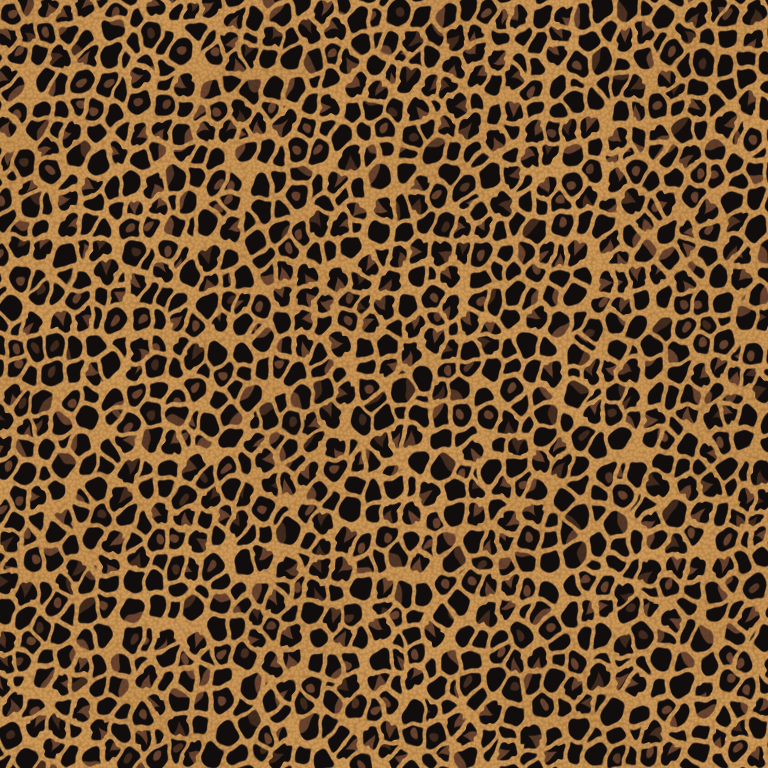
Give the GLSL for this pattern, as a three.js fragment shader.

```glsl
// Leopard print: dark lobed spots with brown hearts on a grainy tan ground.
varying vec2 vUv;

const vec3 TAN_DEEP   = vec3(0.66, 0.46, 0.24);
const vec3 TAN_LIGHT  = vec3(0.82, 0.62, 0.36);
const vec3 BLACK      = vec3(0.07, 0.052, 0.052);
const vec3 BROWN      = vec3(0.40, 0.255, 0.175);
const vec3 DARK_BROWN = vec3(0.25, 0.16, 0.11);

const vec2  SPOT_GRID   = vec2(37.0, 32.0); // spots across and up
const float LEAN        = 0.12;  // sideways shear of the spots
const float JITTER      = 0.78;  // scatter of spot centres
const float SIZE_SPREAD = 0.34;  // contrast of big and small spots
const float GAP         = 0.07;  // least half gap between spots
const float GAP_SPREAD  = 0.06;
const float ROUNDING    = 0.12;  // softness of spot corners
const float NOTCH       = 0.13;  // depth of the cuts between lobes
const float EDGE        = 0.045; // half width of smoothed edges
const float GRAIN_GRID  = 210.0; // ground grains across

vec3 hash3(vec2 cell) {
  vec3 h = vec3(dot(cell, vec2(127.1, 311.7)),
                dot(cell, vec2(269.5, 183.3)),
                dot(cell, vec2(419.2, 371.9)));
  return fract(sin(h) * 43758.55);
}

float smoothMin(float a, float b, float k) {
  float h = max(k - abs(a - b), 0.0) / k;
  return min(a, b) - 0.25 * h * h * k;
}

mat2 rotation(float angle) {
  float c = cos(angle), s = sin(angle);
  return mat2(c, s, -s, c);
}

// Centre in xy, size weight in z.
vec3 spotSeed(vec2 cell) {
  vec3 h = hash3(cell);
  return vec3(cell + 0.5 + JITTER * (h.xy - 0.5), SIZE_SPREAD * h.z);
}

float power(vec2 p, vec3 seed) {
  vec2 d = p - seed.xy;
  return dot(d, d) - seed.z;
}

// Cellular noise: distance to the nearest grain centre.
float grains(vec2 p) {
  vec2 base = floor(p);
  float nearest = 4.0;
  for (int j = -1; j <= 1; j++)
  for (int i = -1; i <= 1; i++) {
    vec2 cell = base + vec2(float(i), float(j));
    vec2 d = cell + hash3(cell).xy - p;
    nearest = min(nearest, dot(d, d));
  }
  return sqrt(nearest);
}

// Brown part of a spot, negative inside; kind selects its form.
float heartDistance(vec2 q, float kind) {
  if (kind < 0.24) return length((q - vec2(0.04, -0.04)) * vec2(1.2, 0.9)) - 0.21;
  if (kind < 0.64) return abs(q.x) + 0.5 * q.y - 0.07;
  if (kind < 0.84) return 0.11 - q.x + 0.6 * q.y * q.y;
  return 1.0;
}

void main() {
  // Ground: fine grain over slow tonal drift
  float grain = grains(vUv * GRAIN_GRID);
  float drift = sin(vUv.x * 17.0 + 2.0 * sin(vUv.y * 11.0)) * sin(vUv.y * 14.0 + vUv.x * 5.0);
  float light = clamp(0.98 - 0.9 * grain + 0.09 * drift, 0.0, 1.0);
  vec3 color = mix(TAN_DEEP, TAN_LIGHT, light);

  // Warped spot space
  vec2 p = vUv * SPOT_GRID;
  p.x -= LEAN * p.y;
  p += 0.05 * sin(p.yx * 4.3 + vec2(0.0, 1.7)) + 0.025 * sin(p.yx * 9.1 + p);

  // Owning spot of a weighted cell diagram
  vec2 base = floor(p), home = base;
  float best = 9.0;
  for (int j = -2; j <= 2; j++)
  for (int i = -2; i <= 2; i++) {
    vec2 cell = base + vec2(float(i), float(j));
    float w = power(p, spotSeed(cell));
    if (w < best) { best = w; home = cell; }
  }

  // Rounded distance to the cell border
  vec3 seed = spotSeed(home);
  float border = 0.66 - length(p - seed.xy);
  for (int j = -2; j <= 2; j++)
  for (int i = -2; i <= 2; i++) {
    vec3 other = spotSeed(base + vec2(float(i), float(j)));
    float span = length(other.xy - seed.xy);
    if (span > 0.001)
      border = smoothMin(border, (power(p, other) - best) / (2.0 * span), ROUNDING);
  }

  // Lobes and brown heart
  vec3 traits = hash3(home + 71.3);
  bool large = seed.z > 0.26 * SIZE_SPREAD;
  vec2 q = rotation(6.2832 * traits.y) * (p - seed.xy);
  float reach = length(q);
  float body = border - GAP - GAP_SPREAD * traits.z;
  if (large && traits.x > 0.24 && traits.x < 0.64) {
    float cut = 0.5 + 0.5 * cos(3.0 * atan(q.x, -q.y + 0.0001));
    body -= NOTCH * pow(cut, 6.0) * smoothstep(0.12, 0.45, reach);
  }
  float heart = large ? heartDistance(q, traits.x) : 1.0;
  vec3 brown = mix(DARK_BROWN, BROWN, smoothstep(0.1, 0.4, traits.z));
  brown *= 1.06 - 0.14 * grain;
  vec3 ink = mix(brown, BLACK, smoothstep(-EDGE, EDGE, heart));

  color = mix(color, ink, smoothstep(-EDGE, EDGE, body));
  gl_FragColor = vec4(color, 1.0);
}
```
